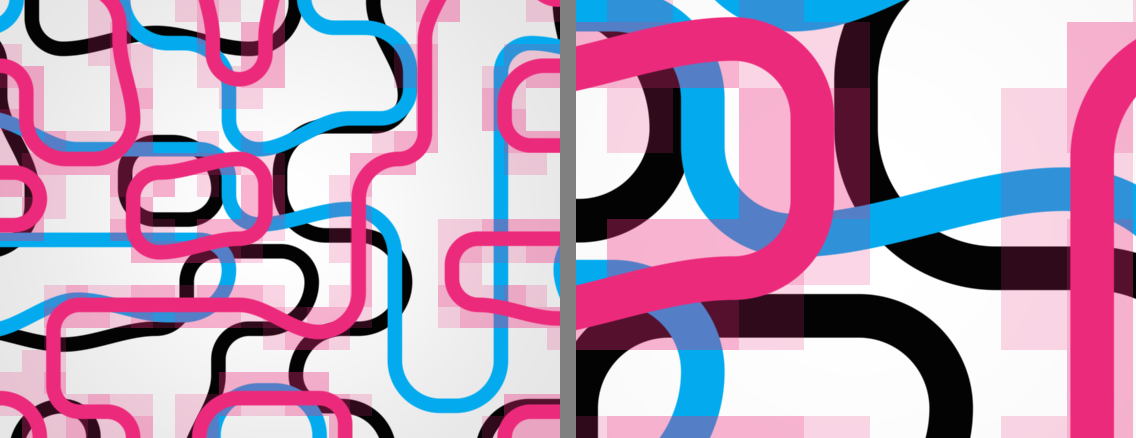
Left: the whole. Right: its middle third, enlarged.
Reproduce this pattern procedurally as a Shadertoy shader.

```glsl
// Meandering rounded ribbons in black, blue and pink, the pink one with a translucent mosaic halo.

// All lengths are fractions of the canvas height.
const float RIBBON_HALF_WIDTH = 0.0166;
const float PINK_CELL  = 0.182;
const float BLUE_CELL  = 0.207;
const float BLACK_CELL = 0.213;
const float FLIP_CHANCE = 0.27;   // how often a stripe is broken into bends
const float OFFSET_STEP = 0.17;   // sideways shift of a crossing, in cells
const float MAX_RADIUS  = 0.5;    // largest bend radius, in cells

const float BLOCK = 0.05;
const float HALO_REACH   = 0.036;
const float FRINGE_REACH = 0.052;
const float HALO_ALPHA   = 0.35;
const float FRINGE_ALPHA = 0.19;

const vec3 PINK  = vec3(0.925, 0.165, 0.485);
const vec3 BLUE  = vec3(0.01, 0.67, 0.935);
const vec3 BLACK = vec3(0.01);
const vec3 PAPER_CENTER = vec3(1.0);
const vec3 PAPER_EDGE   = vec3(0.90);

float hash(vec2 p, float seed) {
    vec3 q = fract(vec3(p.xyx + seed * 7.31) * vec3(0.1031, 0.1030, 0.0973));
    q += dot(q, q.yzx + 33.33);
    return fract((q.x + q.y) * q.z);
}

// Two-tone lattice: stripes with random flips; ribbons follow its borders.
bool tone(vec2 v, float seed) {
    bool stripe = mod(v.y, 2.0) > 0.5;
    bool flipped = hash(v, seed) < FLIP_CHANCE;
    return stripe != flipped;
}

// Where a ribbon crosses a cell edge, in three discrete places.
float crossing(vec2 v, float seed) {
    return 0.5 + OFFSET_STEP * (floor(hash(v, seed) * 3.0) - 1.0);
}

// Distance to a rounded L that joins the left edge to the bottom edge.
float bend(vec2 p, vec2 corner) {
    float radius = min(MAX_RADIUS, min(corner.x, corner.y));
    vec2 q = p - corner + radius;
    return abs(length(max(q, 0.0)) + min(max(q.x, q.y), 0.0) - radius);
}

// Distance to a smooth S that runs from height a to height b.
float sway(vec2 p, float a, float b) {
    float x = clamp(p.x, 0.0, 1.0);
    float slope = (b - a) * 6.0 * x * (1.0 - x);
    return abs(p.y - mix(a, b, smoothstep(0.0, 1.0, x))) / sqrt(1.0 + slope * slope);
}

// Distance to the nearest ribbon of one layer.
float ribbons(vec2 uv, float cellSize, float seed) {
    vec2 grid = uv / cellSize + 20.0;
    vec2 cell = floor(grid), p = fract(grid);
    vec2 ex = vec2(1, 0), ey = vec2(0, 1);

    bool t00 = tone(cell, seed), t10 = tone(cell + ex, seed);
    bool t01 = tone(cell + ey, seed), t11 = tone(cell + 1.0, seed);
    bool left = t00 != t01, right = t10 != t11;
    bool bottom = t00 != t10, top = t01 != t11;

    float l = crossing(cell, seed + 1.0), r = crossing(cell + ex, seed + 1.0);
    float b = crossing(cell, seed + 2.0), t = crossing(cell + ey, seed + 2.0);

    float d = 10.0;
    if (left && right && !bottom) d = sway(p, l, r);
    if (bottom && top && !left) d = sway(p.yx, b, t);

    // A cell with four crossings holds two facing bends.
    bool four = left && right && bottom && top;
    bool rising = hash(cell, seed + 3.0) < 0.5;
    if (!four || rising) {
        if (left && bottom) d = min(d, bend(p, vec2(b, l)));
        if (right && top) d = min(d, bend(1.0 - p, vec2(1.0 - t, 1.0 - r)));
    }
    if (!four || !rising) {
        if (left && top) d = min(d, bend(vec2(p.x, 1.0 - p.y), vec2(t, 1.0 - l)));
        if (right && bottom) d = min(d, bend(vec2(1.0 - p.x, p.y), vec2(1.0 - b, r)));
    }
    return d * cellSize;
}

float ink(float d, float pixel) {
    return 1.0 - smoothstep(-pixel, pixel, d - RIBBON_HALF_WIDTH);
}

// Opacity of the mosaic block that holds uv.
float mosaic(vec2 uv) {
    vec2 block = floor(uv / BLOCK);
    float d = ribbons((block + 0.5) * BLOCK, PINK_CELL, 3.0);
    float chance = hash(block + 50.0, 9.0);
    if (d < HALO_REACH) return chance < 0.75 ? HALO_ALPHA : FRINGE_ALPHA;
    return d < FRINGE_REACH && chance < 0.6 ? FRINGE_ALPHA : 0.0;
}

void mainImage(out vec4 fragColor, in vec2 fragCoord) {
    float pixel = 1.0 / iResolution.y;
    vec2 uv = fragCoord * pixel;
    vec2 fromCenter = uv - 0.5 * iResolution.xy * pixel;

    // Paper, then the layers from back to front; blue runs mostly upright.
    vec3 color = mix(PAPER_CENTER, PAPER_EDGE, smoothstep(0.0, 0.8, length(fromCenter)));
    color = mix(color, BLACK, ink(ribbons(uv + 0.07, BLACK_CELL, 17.0), pixel));
    color = mix(color, BLUE, ink(ribbons(uv.yx + 0.03, BLUE_CELL, 29.0), pixel));
    color = mix(color, PINK, mosaic(uv));
    color = mix(color, PINK, ink(ribbons(uv, PINK_CELL, 3.0), pixel));
    fragColor = vec4(color, 1.0);
}
```
